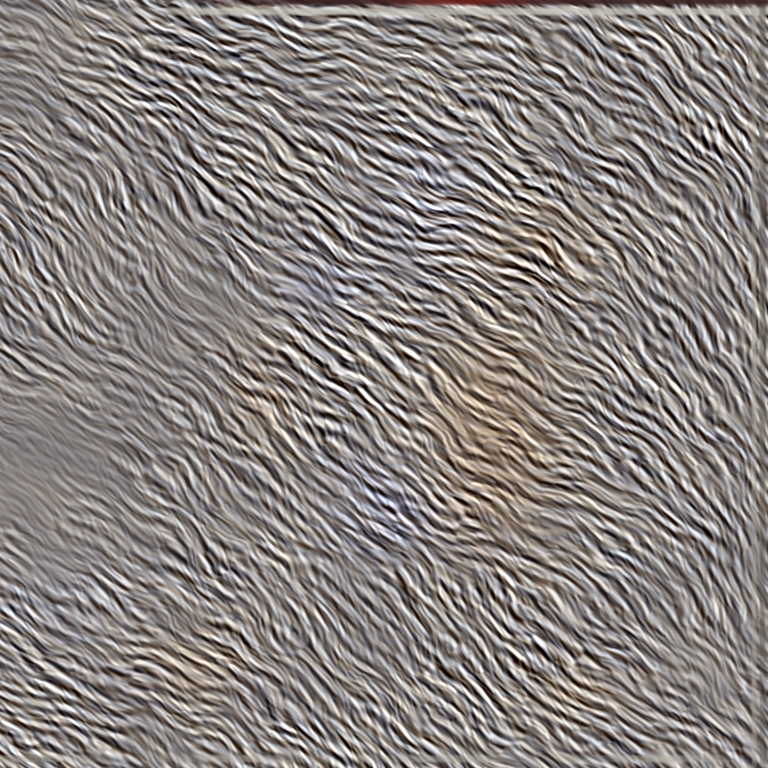
Give the GLSL for this texture, as a three.js fragment shader.

```glsl
// Draws a grey, fur-like relief of long wavy ridges running down to the right.
// Windowed waves scattered over cells are summed along a bending direction
// field and evened out into strands; slow patches vary contrast and tint.
varying vec2 vUv;

vec3 hash3(vec2 p) {
  vec3 q = fract(p.xyx * vec3(0.1031, 0.1030, 0.0973));
  q += dot(q, q.yzx + 33.33);
  return fract((q.xxy + q.yzz) * q.zyx);
}

// Strands from -1 to 1: summed cell waves divided by their local strength
float ridges(vec2 p, float angle, float waves, float seed) {
  vec2 cell = floor(p);
  vec2 sum = vec2(0.0);
  for (int y = -1; y <= 1; y++) {
    for (int x = -1; x <= 1; x++) {
      vec2 id = cell + vec2(float(x), float(y));
      for (int k = 0; k < 3; k++) {
        vec2 key = id + seed + float(k) * vec2(57.0, 113.0);
        vec3 spot = hash3(key);
        vec3 vary = hash3(key + 271.0);
        vec2 d = p - id - spot.xy;
        float a = angle + (vary.x - 0.5) * 0.55;
        float across = dot(d, vec2(-sin(a), cos(a)));
        float window = max(0.0, 1.0 - dot(d, d) - 0.9 * across * across);
        float phase = 6.2832 * (across * waves * (0.70 + 0.60 * vary.y) + spot.z);
        sum += window * window * window * vec2(cos(phase), sin(phase));
      }
    }
  }
  return sum.x / sqrt(0.25 + dot(sum, sum));
}

// Steeper flanks for a strand
float crisp(float h) {
  return h * (1.6 - 0.6 * h * h);
}

// Soft round patch
float patchAt(vec2 p, vec2 centre, vec2 size) {
  vec2 d = (p - centre) / size;
  return exp(-dot(d, d));
}

// Ridge direction: flat at the top, steep at the right and in the low band
float flowAngle(vec2 p) {
  float a = -0.56 + 0.11 * sin(p.x * 9.0 + 4.0 * p.y) + 0.08 * sin(p.y * 17.0 - p.x * 6.0);
  a += 0.10 * sin(p.x * 34.0 + 2.0 * sin(p.y * 21.0)) * sin(p.y * 29.0 - p.x * 12.0);
  a += 0.22 * smoothstep(0.75, 1.0, p.y);
  a -= 0.32 * smoothstep(0.75, 1.0, p.x);
  a -= 0.32 * patchAt(p, vec2(0.50, 0.21), vec2(0.30, 0.05));
  a -= 0.30 * patchAt(p, vec2(0.08, 0.66), vec2(0.12, 0.12));
  return a;
}

// Strength of the relief, with a calm area at the left
float relief(vec2 p) {
  float c = 1.02 + 0.18 * sin(p.x * 13.0 + 2.0) * sin(p.y * 11.0 + p.x * 5.0);
  c += 0.26 * sin(p.x * 31.0 + 2.0 * sin(p.y * 13.0)) * sin(p.y * 37.0 + p.x * 17.0);
  c -= 0.85 * patchAt(p, vec2(0.06, 0.37), vec2(0.22, 0.15));
  c -= 0.45 * patchAt(p, vec2(0.26, 0.62), vec2(0.15, 0.08));
  c -= 0.45 * patchAt(p, vec2(0.97, 0.20), vec2(0.12, 0.16));
  c -= 0.40 * patchAt(p, vec2(0.02, 0.88), vec2(0.15, 0.17));
  c += 0.30 * patchAt(p, vec2(0.48, 0.77), vec2(0.20, 0.12));
  return max(c, 0.12);
}

// Slow warm and cool colour shifts
vec3 tint(vec2 p) {
  float mottling = ridges(p * 13.0, -0.5, 0.5, 19.0);
  float warm = 0.9 * patchAt(p, vec2(0.64, 0.43), vec2(0.09, 0.14));
  warm += 0.5 * patchAt(p, vec2(0.70, 0.68), vec2(0.08, 0.06));
  warm += 0.4 * patchAt(p, vec2(0.34, 0.48), vec2(0.05, 0.08));
  warm += 0.4 * patchAt(p, vec2(0.25, 0.13), vec2(0.08, 0.06));
  warm += 0.4 * patchAt(p, vec2(0.75, 0.10), vec2(0.08, 0.04));
  float cool = patchAt(p, vec2(0.50, 0.34), vec2(0.07, 0.06));
  cool += 0.8 * patchAt(p, vec2(0.56, 0.74), vec2(0.06, 0.08));
  cool += 0.7 * patchAt(p, vec2(0.42, 0.63), vec2(0.07, 0.04));
  cool += 0.5 * patchAt(p, vec2(0.07, 0.22), vec2(0.10, 0.05));
  return vec3(0.060, 0.0, -0.070) * warm + vec3(0.0, 0.015, 0.070) * cool
       + vec3(0.034, 0.032, 0.022) * mottling;
}

// Soft line centred on zero
float line(float d, float width) {
  return 1.0 - smoothstep(width * 0.3, width, abs(d));
}

void main() {
  vec2 p = vUv;
  float angle = flowAngle(p);
  vec2 bent = p + 0.0026 * vec2(sin(p.y * 70.0 + 9.0 * p.x), sin(p.x * 62.0 - 11.0 * p.y));

  // Broad strands, thinner strands between them, and crisp hairs
  float broad = crisp(ridges(bent * 17.0, angle, 3.0, 3.0));
  float thin = crisp(ridges(bent * 28.0, angle - 0.10, 3.0, 41.0));
  float hair = crisp(ridges(bent * 44.0, angle - 0.22, 2.9, 131.0));
  float height = relief(p) * (0.82 * broad + 0.52 * thin + 0.36 * hair) + 0.08 * thin + 0.10 * hair;
  float light = 0.517 + 0.268 * height / sqrt(1.0 + 0.06 * height * height);

  // Brownish darks, neutral lights, and small colour fringes on the slopes
  vec3 color = vec3(light) + (1.0 - light) * vec3(0.035, -0.012, -0.028);
  float fringe = ridges(bent * 30.0, angle, 1.6, 87.0);
  color += vec3(0.022, 0.002, -0.026) * fringe * relief(p);
  color += tint(p) * (0.3 + 1.3 * light);

  // Edge lines and the dark reddish strip along the top
  float broken = 0.6 + 0.4 * sin(p.x * 23.0 + 3.0 * sin(p.y * 19.0));
  color = mix(color, vec3(0.80, 0.79, 0.75), 0.75 * line(p.y - 0.985, 0.007) * smoothstep(0.1, 0.3, p.x));
  color = mix(color, vec3(0.70, 0.69, 0.65), 0.55 * broken * line(p.y - 0.012, 0.007));
  color = mix(color, vec3(0.66, 0.64, 0.60), 0.50 * line(p.x - 0.982, 0.005));
  color = mix(color, vec3(0.36, 0.34, 0.31), 0.50 * line(p.x - 0.993, 0.006));
  vec3 strip = mix(vec3(0.22, 0.13, 0.13), vec3(0.42, 0.12, 0.10), patchAt(p, vec2(0.60, 1.0), vec2(0.08, 0.1)));
  color = mix(color, strip, smoothstep(0.990, 0.997, p.y) * smoothstep(0.2, 0.4, p.x) * 0.9);

  gl_FragColor = vec4(clamp(color, 0.0, 1.0), 1.0);
}
```
